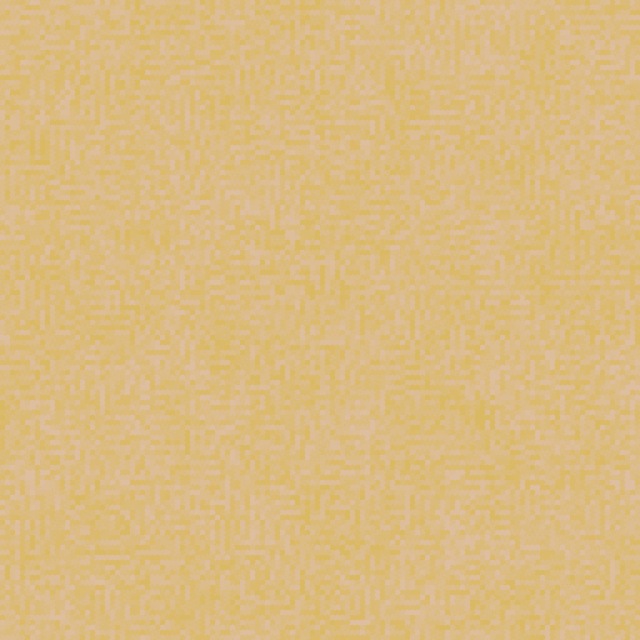
Reproduce this texture procedurally as a Shadertoy shader.

```glsl
#define CELLS 128.0
#define REGION_SIZE 4.0
#define PHASE_SIZE 3.0
#define SCALLOP 0.14
#define STRIPE_CONTRAST 0.42
#define GRAIN_CONTRAST 0.52
#define PATCH_CONTRAST 0.23
#define FLIP_CHANCE 0.10
#define GOLD vec3(0.856, 0.725, 0.385)
#define BLUSH vec3(0.866, 0.745, 0.630)

const float TAU = 6.2831853;

float hash(vec2 p) {
    vec3 q = fract(vec3(p.xyx) * 0.1031);
    q += dot(q, q.yzx + 33.33);
    return fract((q.x + q.y) * q.z);
}

float valueNoise(vec2 p) {
    vec2 i = floor(p), f = fract(p);
    f = f * f * (3.0 - 2.0 * f);
    float low = mix(hash(i), hash(i + vec2(1, 0)), f.x);
    float high = mix(hash(i + vec2(0, 1)), hash(i + vec2(1, 1)), f.x);
    return mix(low, high, f.y);
}

// Labyrinth of short horizontal and vertical runs: x = stripe, y = grain
vec2 cellTone(vec2 cell) {
    float horizontal = step(0.46, valueNoise(cell / REGION_SIZE + 11.3));
    float line = mix(cell.x, cell.y, horizontal);
    float phase = step(0.5, valueNoise(cell / PHASE_SIZE + 57.7));
    float stripe = abs(mod(line, 2.0) - phase);
    stripe = abs(stripe - step(hash(cell + 211.0), FLIP_CHANCE));

    // Grain often shared by two cells along the run
    vec2 brick = mix(vec2(1, 2), vec2(2, 1), horizontal);
    float paired = step(0.4, hash(cell + 307.0));
    float grain = mix(hash(cell + 83.0), hash(floor(cell / brick) + 137.0), paired);
    return vec2(STRIPE_CONTRAST, GRAIN_CONTRAST) * (vec2(stripe, grain) - 0.5);
}

// Cell tones joined by narrow smooth edges
vec2 wovenTone(vec2 p, float edge) {
    vec2 i = floor(p - 0.5), f = fract(p - 0.5);
    f = smoothstep(0.5 - edge, 0.5 + edge, f);
    vec2 low = mix(cellTone(i), cellTone(i + vec2(1, 0)), f.x);
    vec2 high = mix(cellTone(i + vec2(0, 1)), cellTone(i + vec2(1, 1)), f.x);
    return mix(low, high, f.y);
}

void mainImage(out vec4 fragColor, in vec2 fragCoord) {
    float side = min(iResolution.x, iResolution.y);
    vec2 p = fragCoord / side * CELLS;
    float edge = clamp(0.4 * CELLS / side, 0.02, 0.5);

    // Stripes with scalloped borders over square-edged grain
    vec2 bent = p + SCALLOP * cos(TAU * p.yx);
    float tone = 0.5 + wovenTone(bent, edge).x + wovenTone(p, edge).y;

    // Broad soft patches
    tone += PATCH_CONTRAST * (valueNoise(p / 9.0 + 19.0) - 0.5);
    fragColor = vec4(mix(GOLD, BLUSH, clamp(tone, 0.0, 1.0)), 1.0);
}
```
